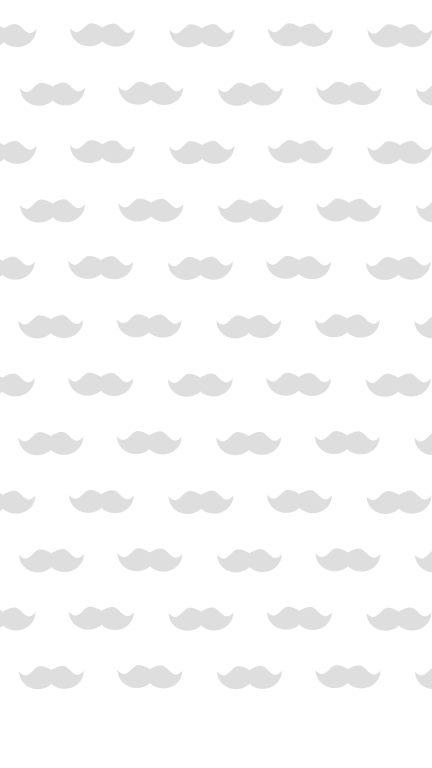
Write a Shadertoy shader that draws this pattern.

```glsl
// Staggered rows of pale grey moustaches on white, with a blank strip at the foot.

// Layout, in canvas widths; y runs down from the top edge
const vec2  FIRST      = vec2(4.0, 35.7) / 432.0;   // centre of the first moustache
const vec2  PITCH      = vec2(99.0, 58.4) / 432.0;  // column and row spacing
const float STAGGER    = 48.5 / 432.0;              // shift of every second row
const vec2  ODD_SHIFT  = vec2(-0.6, -0.8) / 432.0;  // offset of every second column
const vec2  MID_SHIFT  = vec2(-1.7, -1.0) / 432.0;  // offset of the middle block of rows
const vec2  LOW_SHIFT  = vec2(-1.0, -0.6) / 432.0;  // offset of the lowest block of rows
const float ROWS       = 12.0;
const float BLOCK_ROWS = 4.0;

// Moustache, in half-widths
const float HALF_WIDTH  = 48.5 / 648.0;
const float LEAN        = 0.012;                    // slight tilt, mirrored by column
const vec2  LOBE_CENTRE = vec2(0.412, 0.190);
const vec2  LOBE_RADII  = vec2(0.588, 0.546);
const float CREST_X     = 0.35;
const float WAVE_MID    = 0.2155;
const float WAVE_HEIGHT = 0.139;
const float INNER_FREQ  = 4.17;                     // from centre notch to crest
const float OUTER_FREQ  = 6.93;                     // from crest to tip

const vec3 PAPER = vec3(1.0);
const vec3 INK   = vec3(0.87);

// Approximate signed distance: an elliptical lobe cut off by a wavy upper edge
float moustache(vec2 p) {
    p.x = abs(p.x);
    float lobe = (length((p - LOBE_CENTRE) / LOBE_RADII) - 1.0) * LOBE_RADII.y;

    float freq  = p.x < CREST_X ? INNER_FREQ : OUTER_FREQ;
    float phase = freq * (p.x - CREST_X);
    float slope = WAVE_HEIGHT * freq * sin(phase);
    float brow  = (p.y - WAVE_MID - WAVE_HEIGHT * cos(phase)) / sqrt(1.0 + slope * slope);

    return max(lobe, brow);
}

void mainImage(out vec4 fragColor, in vec2 fragCoord) {
    vec2 pos = vec2(fragCoord.x, iResolution.y - fragCoord.y) / iResolution.x - FIRST;

    // Row, with its stagger and block offset
    float row   = floor(pos.y / PITCH.y + 0.5);
    float block = floor(row / BLOCK_ROWS);
    pos.y -= row * PITCH.y;
    pos.x -= mod(row, 2.0) * STAGGER;
    pos -= block < 1.0 ? vec2(0.0) : block < 2.0 ? MID_SHIFT : LOW_SHIFT;

    // Column, with its alternating offset and lean
    float column = floor(pos.x / PITCH.x + 0.5);
    float odd    = mod(column, 2.0);
    pos.x -= column * PITCH.x;
    pos -= odd * ODD_SHIFT;

    vec2 local = vec2(pos.x, -pos.y) / HALF_WIDTH;
    local.y -= LEAN * (1.0 - 2.0 * odd) * local.x;

    // Antialiased fill
    float pixel    = 1.0 / (iResolution.x * HALF_WIDTH);
    float coverage = clamp(0.5 - moustache(local) / pixel, 0.0, 1.0);
    coverage *= step(row, ROWS - 0.5);

    fragColor = vec4(mix(PAPER, INK, coverage), 1.0);
}
```
